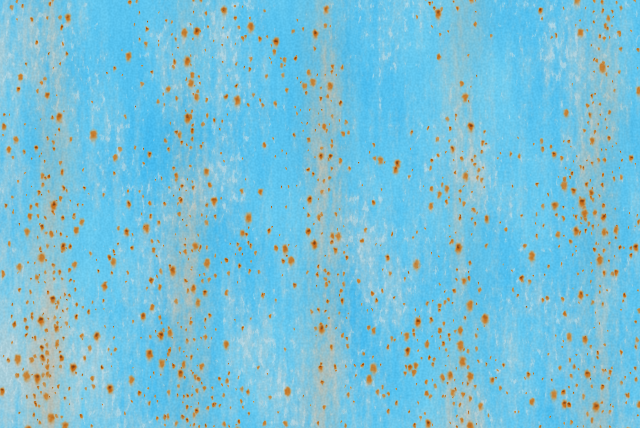
Write a Shadertoy shader that draws this texture.

```glsl
// Weathered sky-blue painted metal with pale vertical runs and drips of rust.

#define COLUMN_START 0.12
#define COLUMN_SPACING 0.32
#define COLUMN_WIDTH 0.046
#define SPOT_CELL vec2(0.026, 0.034)
#define SPOT_RADIUS 0.0070
#define SPECK_CELL vec2(0.017, 0.022)
#define SPECK_RADIUS 0.0036
#define RUST_DENSITY 0.17
#define CHALK_AMOUNT 0.80
#define GRAIN 0.045

const vec3 DEEP_BLUE  = vec3(0.25, 0.72, 0.93);
const vec3 LIGHT_BLUE = vec3(0.45, 0.81, 0.94);
const vec3 CHALK      = vec3(0.72, 0.81, 0.83);
const vec3 STAIN      = vec3(0.74, 0.73, 0.67);
const vec3 OCHRE      = vec3(0.77, 0.58, 0.29);
const vec3 ORANGE     = vec3(0.78, 0.41, 0.07);
const vec3 DARK_RUST  = vec3(0.40, 0.20, 0.09);

vec2 hash2(vec2 p) {
    vec3 q = fract(p.xyx * vec3(0.1031, 0.1030, 0.0973));
    q += dot(q, q.yzx + 33.33);
    return fract((q.xx + q.yz) * q.zy);
}

float cornerSlope(vec2 corner, vec2 offset) {
    float angle = 6.2832 * hash2(corner).x;
    return dot(vec2(cos(angle), sin(angle)), offset);
}

// Gradient noise, roughly -0.7 to 0.7
float noise(vec2 p) {
    vec2 i = floor(p), f = p - i;
    vec2 u = f * f * f * (f * (f * 6.0 - 15.0) + 10.0);
    vec2 e = vec2(1.0, 0.0);
    return mix(mix(cornerSlope(i, f), cornerSlope(i + e, f - e), u.x),
               mix(cornerSlope(i + e.yx, f - e.yx), cornerSlope(i + 1.0, f - 1.0), u.x), u.y);
}

float fbm(vec2 p) {
    float sum = 0.0, amp = 1.0;
    for (int i = 0; i < 4; i++) {
        sum += amp * noise(p);
        p = p * 2.03 + 17.7;
        amp *= 0.5;
    }
    return sum;
}

// Broad vertical runs where rusty water has flowed
float rustColumn(vec2 p) {
    float x = (p.x + 0.03 * noise(p * vec2(3.0, 4.0)) - COLUMN_START) / COLUMN_SPACING + 0.5;
    float offset = (fract(x) - 0.5) * COLUMN_SPACING / COLUMN_WIDTH;
    float strength = 0.62 + 0.9 * noise(vec2(floor(x) * 7.3 + 2.4, p.y * 2.2));
    return exp(-offset * offset) * clamp(strength, 0.0, 1.0);
}

float rustDensity(vec2 p) {
    return RUST_DENSITY + 0.5 * rustColumn(p) + 0.5 * noise(p * 3.1 + 8.0) + 0.12 * (0.5 - p.y);
}

float disc(float dist, float inner, float outer) {
    return 1.0 - smoothstep(inner, outer, dist);
}

// Scattered teardrops; returns stain, ochre halo, orange body, dark core
vec4 rustSpots(vec2 p, vec2 cell, float maxRadius, float seed) {
    vec4 masks = vec4(0.0);
    vec2 home = floor(p / cell);
    for (int j = -1; j <= 1; j++)
    for (int i = -1; i <= 1; i++) {
        vec2 id = home + vec2(i, j);
        vec2 place = hash2(id + seed), kind = hash2(id + seed + 71.3);
        vec2 centre = (id + 0.1 + 0.8 * place) * cell;
        if (kind.x > rustDensity(centre)) continue;
        float radius = maxRadius * mix(0.4, 1.0, kind.y * kind.y);
        float tone = fract(kind.y * 13.7 + place.x * 5.1);
        vec2 d = (p - centre) / radius;
        float drop = length(d * vec2(1.0, d.y < 0.0 ? 0.55 : 0.85));
        float run = length(d * vec2(0.55, d.y < 0.0 ? 0.2 : 0.42));
        vec4 spot = vec4(0.7 * disc(run, 0.2, 1.05),
                         0.85 * disc(drop, 0.6, 1.75),
                         disc(drop, 0.45, 1.2) * mix(0.45, 1.0, tone),
                         disc(length(d - vec2(0.0, 0.15)), 0.1, 0.85) * smoothstep(0.3, 0.9, tone));
        masks = max(masks, spot);
    }
    return masks;
}

void mainImage(out vec4 fragColor, in vec2 fragCoord) {
    vec2 p = fragCoord / iResolution.y;

    // Unevenly brushed blue paint
    float tone = 0.5 + 0.65 * fbm(p * vec2(3.4, 2.2) + 4.0) + 0.25 * noise(p * vec2(45.0, 9.0));
    vec3 col = mix(DEEP_BLUE, LIGHT_BLUE, clamp(tone, 0.0, 1.0));

    // Chalky streaks and scuffed flecks
    float patches = fbm(p * vec2(5.0, 3.2) + 31.0);
    float streaks = noise(p * vec2(38.0, 4.0)) + 0.7 * noise(p * vec2(95.0, 11.0) + 5.0);
    float flecks = fbm(p * vec2(85.0, 42.0) + 12.0);
    float chalk = 0.55 * patches + 0.38 * streaks + 0.3 * flecks + 0.2 * (0.5 - p.y);
    chalk += 0.3 * (1.0 - smoothstep(0.0, 0.2, p.x));
    col = mix(col, CHALK, CHALK_AMOUNT * smoothstep(-0.28, 0.8, chalk));
    float scuff = smoothstep(0.3, 0.75, flecks + 0.5 * patches);
    col = mix(col, vec3(0.77, 0.87, 0.91), 0.5 * scuff);

    // Beige runs
    float run = rustColumn(p) * (0.68 + 0.5 * streaks + 0.35 * flecks);
    col = mix(col, STAIN, clamp(run, 0.0, 0.8));

    // Rust drips with ragged outlines
    vec2 ragged = p + 0.0035 * vec2(noise(p * 110.0), noise(p * 110.0 + 40.0));
    vec4 rust = max(rustSpots(ragged, SPOT_CELL, SPOT_RADIUS, 3.0),
                    rustSpots(ragged, SPECK_CELL, SPECK_RADIUS, 207.0) * vec4(0.8, 0.8, 0.7, 0.6));
    col = mix(col, STAIN, rust.x * clamp(0.8 + 0.6 * flecks, 0.0, 1.0));
    col = mix(col, OCHRE, rust.y);
    col = mix(col, ORANGE, rust.z);
    col = mix(col, DARK_RUST, 0.75 * rust.w);

    // Fine surface grain
    col += GRAIN * (noise(p * 190.0) + 0.6 * noise(p * vec2(150.0, 60.0) + 9.0));
    fragColor = vec4(clamp(col, 0.0, 1.0), 1.0);
}
```
